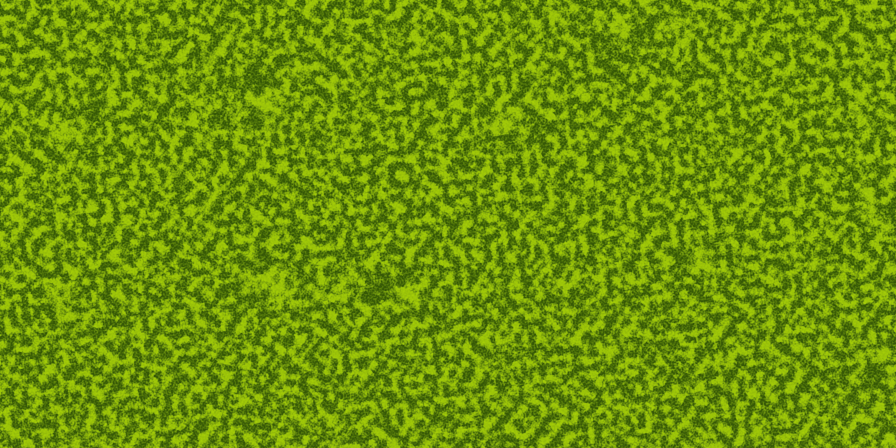
A WebGL 1 fragment shader for this texture:

```glsl
precision highp float;
// Mottled lime-green turf: ragged bright flecks over grainy dark green.
uniform vec2 u_resolution;

#define FLECK_SCALE 49.0   // fleck cells per canvas height
#define PATCH_SCALE 16.0   // cells of the sparse larger patches
#define GRAIN_SCALE 223.0  // cells of the fine grain
#define THRESHOLD 0.04     // higher gives less bright area
#define EDGE_SOFTNESS 0.36
#define EDGE_RAGGED 0.25
#define GRAIN_DARK 0.48
#define GRAIN_BRIGHT 0.14
#define DARK_GREEN vec3(0.21, 0.345, 0.025)
#define MID_GREEN vec3(0.43, 0.58, 0.05)
#define LIME vec3(0.65, 0.81, 0.03)

// Unit gradient with a random direction for each lattice point
vec2 gradientAt(vec2 cell) {
  vec3 q = fract(cell.xyx * vec3(0.1031, 0.1030, 0.0973));
  q += dot(q, q.yzx + 33.33);
  float angle = 6.2832 * fract((q.x + q.y) * q.z);
  return vec2(cos(angle), sin(angle));
}

// Gradient noise, roughly -0.7 to 0.7
float gradientNoise(vec2 p) {
  vec2 cell = floor(p);
  vec2 f = p - cell;
  vec2 u = f * f * f * (f * (f * 6.0 - 15.0) + 10.0);
  vec2 e = vec2(1.0, 0.0);
  float a = dot(gradientAt(cell), f);
  float b = dot(gradientAt(cell + e.xy), f - e.xy);
  float c = dot(gradientAt(cell + e.yx), f - e.yx);
  float d = dot(gradientAt(cell + e.xx), f - e.xx);
  return mix(mix(a, b, u.x), mix(c, d, u.x), u.y);
}

// Turned coordinates hide the noise lattice
vec2 turn(vec2 p) {
  return mat2(0.8, 0.6, -0.6, 0.8) * p;
}

// Small flecks that merge into larger patches in a few places
float fleckField(vec2 p) {
  float flecks = gradientNoise(turn(p) * FLECK_SCALE + 217.3)
               + 0.45 * gradientNoise(p * FLECK_SCALE * 1.9 + 71.9);
  float patchMask = smoothstep(0.15, 0.5, gradientNoise(p * 5.0 + 43.7));
  float patches = gradientNoise(turn(p) * PATCH_SCALE + 129.1);
  return flecks * (1.0 - 0.3 * patchMask) + 0.75 * patchMask * patches;
}

// Two differently turned layers of the finest noise
float fineGrain(vec2 p) {
  return 0.8 * gradientNoise(turn(p) * GRAIN_SCALE + 511.5)
       + 0.6 * gradientNoise(turn(turn(p)) * GRAIN_SCALE * 0.77 + 657.2);
}

void main() {
  vec2 p = gl_FragCoord.xy / u_resolution.y;
  float grain = fineGrain(p);

  // Ragged flecks
  float field = fleckField(p) + EDGE_RAGGED * grain - THRESHOLD;
  float fleck = smoothstep(-EDGE_SOFTNESS, EDGE_SOFTNESS, field);

  // Strong grain in the dark, flatter lime
  float tone = mix(0.14, 0.91, fleck);
  tone += grain * mix(GRAIN_DARK, GRAIN_BRIGHT, fleck);
  tone = clamp(tone, 0.0, 1.0);

  vec3 color = mix(DARK_GREEN, MID_GREEN, min(tone * 2.0, 1.0));
  color = mix(color, LIME, max(tone * 2.0 - 1.0, 0.0));
  gl_FragColor = vec4(color, 1.0);
}
```
